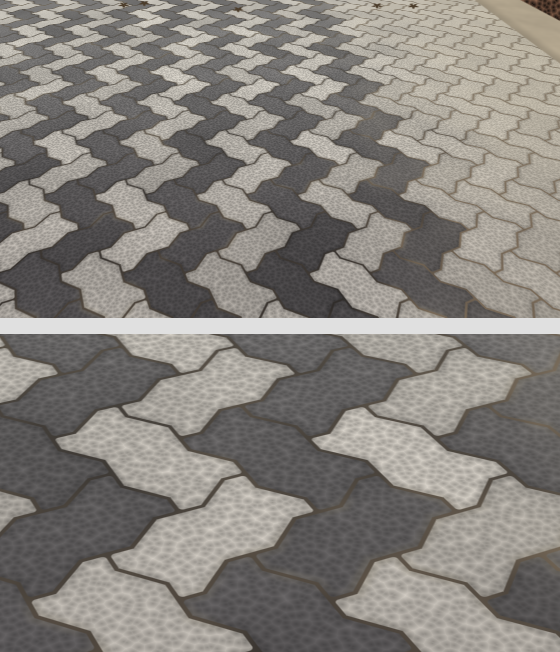
Top: the whole. Bottom: its middle third, enlarged.
This pattern is drawn by a WebGL 2 fragment shader. Its source:

```glsl
#version 300 es
precision highp float;
// Herringbone of wavy interlocking pavers seen in perspective: zigzag courses
// alternate charcoal and grey, then turn all grey on the right. A ground-plane
// projection feeds a warped 2:1 herringbone; cellular noise roughens the stone.
uniform vec2 u_resolution;
out vec4 outColor;

// View: lengths are in canvas heights, y measured down from the top.
const float ASPECT = 1.77;
const vec2 VANISH = vec2(0.783, -0.475);
const float DEPTH_SCALE = 5.876;
const float COURSE_WIDTH = 0.863;
const vec2 GROUND_ORIGIN = vec2(1.701, 4.405);

// Paver: lengths are in paver widths.
const float WAVE = 0.095;
const float JOINT = 0.026;
const float CORNER = 0.05;
const float GRAIN_FREQ = 11.0;
const float LAST_DARK_COURSE = 0.0;

const vec3 LIGHT_NEAR = vec3(0.64, 0.62, 0.595);
const vec3 LIGHT_FAR = vec3(0.75, 0.735, 0.70);
const vec3 DARK_NEAR = vec3(0.295, 0.285, 0.29);
const vec3 DARK_FAR = vec3(0.46, 0.455, 0.45);
const vec3 JOINT_SHADE = vec3(0.19, 0.175, 0.165);
const vec3 JOINT_SAND = vec3(0.47, 0.41, 0.34);
const vec3 SAND = vec3(0.73, 0.69, 0.60);
const vec3 KERB = vec3(0.69, 0.64, 0.55);
const vec3 SOIL = vec3(0.25, 0.18, 0.14);
const vec3 LEAF = vec3(0.30, 0.24, 0.17);

float hash(vec2 p) {
  vec3 q = fract(vec3(p.xyx) * 0.1031);
  q += dot(q, q.yzx + 33.33);
  return fract((q.x + q.y) * q.z);
}

// Triangle wave of period 1, zero at whole numbers, peak 1 at a quarter.
vec2 zigzag(vec2 t) {
  return 1.0 - abs(4.0 * fract(t + 0.25) - 2.0) * 1.0 - 0.0;
}

// Distance to the nearest jittered cell point.
float cellular(vec2 p) {
  vec2 base = floor(p);
  float nearest = 2.0;
  for (int y = -1; y <= 1; y++)
    for (int x = -1; x <= 1; x++) {
      vec2 c = base + vec2(x, y);
      vec2 point = c + vec2(hash(c), hash(c + 71.7));
      nearest = min(nearest, distance(p, point));
    }
  return nearest;
}

// Layered sines for broad stains, about -1 to 1.
float stains(vec2 p) {
  float sum = 0.0, amp = 0.5;
  for (int i = 0; i < 4; i++) {
    sum += amp * sin(p.x + 1.7 * sin(p.y)) * cos(p.y * 0.9 - p.x * 0.4);
    p = mat2(1.5, 1.1, -1.1, 1.5) * p + 2.3;
    amp *= 0.6;
  }
  return sum;
}

void main() {
  vec2 uv = gl_FragCoord.xy / u_resolution;
  vec2 view = vec2(uv.x * ASPECT, 1.0 - uv.y);
  float pixel = 1.0 / u_resolution.y;

  // Project onto the ground: x across the courses, y toward the viewer.
  float depth = DEPTH_SCALE / (view.y - VANISH.y);
  vec2 ground = vec2(((view.x - VANISH.x) * depth - GROUND_ORIGIN.x) / COURSE_WIDTH,
                     GROUND_ORIGIN.y - depth);
  vec2 grid = vec2(ground.x + 2.0 * ground.y, ground.x - 2.0 * ground.y);
  float blur = 0.5 * length(fwidth(grid));

  // Bend the grid so that neighbouring pavers interlock, then find the paver.
  vec2 wave = zigzag(grid.yx) * WAVE;
  vec2 bent = grid + vec2(-wave.x, wave.y);
  vec2 cell = floor(bent);
  float part = mod(cell.x - cell.y, 4.0);
  bool across = part < 1.5;
  vec2 origin = across ? cell - vec2(part, 0.0) : cell - vec2(0.0, 3.0 - part);
  vec2 halfSize = across ? vec2(1.0, 0.5) : vec2(0.5, 1.0);
  float course = floor((origin.x + origin.y) * 0.5);
  vec2 corner = abs(bent - origin - halfSize) - halfSize + JOINT + CORNER;
  float edge = length(max(corner, 0.0)) + min(max(corner.x, corner.y), 0.0) - CORNER;

  // Stone colour, with tone differing from paver to paver.
  float far = smoothstep(0.85, 0.0, view.y);
  bool dark = course <= LAST_DARK_COURSE && mod(course, 2.0) < 0.5;
  vec3 stone = dark ? mix(DARK_NEAR, DARK_FAR, far) : mix(LIGHT_NEAR, LIGHT_FAR, far);
  stone *= 0.94 + 0.13 * hash(origin + 40.0);
  float stain = stains(grid * 0.9);
  stone *= 1.0 + 0.06 * stain;

  // Pitted grain, dusty scuffs and a worn rim.
  float detail = 1.0 - smoothstep(0.04, 0.16, blur);
  float grain = cellular(grid * GRAIN_FREQ) - 0.45;
  stone *= 1.0 + detail * 0.30 * grain;
  float sandy = smoothstep(0.85, 1.75, view.x + 0.12 * stain - 0.2 * view.y);
  stone = mix(stone, SAND, sandy * (0.25 + 0.35 * far));
  float rim = smoothstep(-0.12, -0.01, edge);
  stone = mix(stone, SAND, 0.25 * rim * smoothstep(0.1, 0.6, stain));
  stone *= 1.0 - 0.10 * rim;

  // Joints: shaded on the left, filled with sand on the right.
  vec3 joint = mix(JOINT_SHADE, JOINT_SAND, clamp(sandy * 1.3 + 0.25 + 0.4 * stain, 0.0, 1.0));
  joint = mix(joint, SAND * 0.8, far * 0.35);
  vec3 color = mix(stone, joint, smoothstep(-blur, blur, edge));

  // A few fallen leaves along the far edge.
  for (int i = 0; i < 5; i++) {
    float n = float(i);
    vec2 at = vec2(ASPECT * hash(vec2(n, 3.0)), 0.03 * hash(vec2(n, 9.0)));
    vec2 offset = (view - at) * vec2(0.5, 1.0);
    float leaf = length(offset) - 0.006 - 0.002 * sin(atan(offset.y, offset.x) * 5.0);
    color = mix(color, LEAF, smoothstep(pixel, -pixel, leaf));
  }

  // Kerb with littered soil behind it, in the far right corner.
  float kerb = (view.x - 1.50 - 1.35 * view.y) * 0.6;
  float soil = (view.x - 1.645 - 1.9 * view.y) * 0.47;
  vec3 kerbColor = KERB * (1.0 + 0.05 * stain) * mix(0.88, 1.0, smoothstep(0.0, 0.03, kerb));
  color = mix(color, kerbColor, smoothstep(-pixel, pixel, kerb));
  vec3 litter = SOIL * (0.5 + 1.6 * cellular(view * 70.0));
  color = mix(color, litter, smoothstep(-pixel, pixel, soil));
  outColor = vec4(color, 1.0);
}
```
